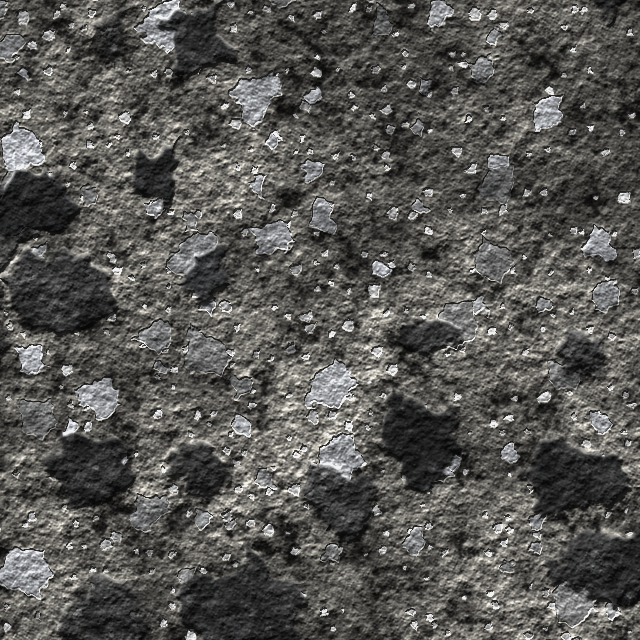
Reproduce this texture procedurally as a Shadertoy shader.

```glsl
// Rough grey breccia: dark and pale angular stones set in a gritty, side-lit matrix.

const float TAU = 6.2831853;
const vec3 WARM_TINT = vec3(1.02, 1.0, 0.95);
const vec3 COOL_TINT = vec3(0.985, 1.0, 1.03);
const vec2 LIGHT_DIR = vec2(-0.3, 0.954);

float hash(vec2 p) {
    return fract(sin(dot(p, vec2(127.1, 311.7))) * 43758.5453);
}

float noise(vec2 p) {
    vec2 cell = floor(p), f = fract(p);
    f = f * f * (3.0 - 2.0 * f);
    float low = mix(hash(cell), hash(cell + vec2(1, 0)), f.x);
    float high = mix(hash(cell + vec2(0, 1)), hash(cell + vec2(1, 1)), f.x);
    return mix(low, high, f.y);
}

float fbm(vec2 p, int octaves) {
    float sum = 0.0, total = 0.0, amp = 0.5;
    for (int i = 0; i < octaves; i++) {
        sum += amp * noise(p);
        total += amp;
        amp *= 0.6;
        p = mat2(1.6, 1.2, -1.2, 1.6) * p + 17.3;
    }
    return sum / total;
}

// Shifts p by noise so that outlines become ragged
vec2 roughen(vec2 p, float scale, float amount) {
    vec2 shift = vec2(fbm(p * scale, 3), fbm(p * scale + 41.0, 3));
    return p + amount * (shift - 0.5);
}

// Depth below one polygon's outline, positive inside
float polygonDepth(vec2 p, float radius, vec2 key) {
    float outside = -radius;
    for (int i = 0; i < 6; i++) {
        float side = float(i);
        float angle = (side + 0.8 * hash(key + side * 3.7)) * TAU / 6.0;
        float reach = radius * mix(0.6, 1.1, hash(key + side * 5.3 + 9.0));
        outside = max(outside, dot(p, vec2(cos(angle), sin(angle))) - reach);
    }
    return -outside;
}

// Scattered stones: x = depth inside the nearest one, y = its random id
vec2 stones(vec2 p, float cells, float share, vec2 radii, float seed) {
    vec2 best = vec2(-1.0, 0.0);
    for (int y = -1; y <= 1; y++)
    for (int x = -1; x <= 1; x++) {
        vec2 cell = floor(p * cells) + vec2(x, y);
        vec2 key = cell + seed;
        if (hash(key) > share) continue;
        vec2 jitter = vec2(hash(key + 11.3), hash(key + 23.9));
        vec2 offset = p - (cell + 0.1 + 0.8 * jitter) / cells;
        float size = hash(key + 37.1);
        float radius = mix(radii.x, radii.y, size * size);
        if (length(offset) > 1.8 * radius) continue;
        float depth = polygonDepth(offset, radius, key);
        if (depth > best.x) best = vec2(depth, hash(key + 53.7));
    }
    return best;
}

float cover(float depth, float softness) {
    return smoothstep(-softness, softness, depth);
}

// rgb = unlit colour, a = height
vec4 surface(vec2 p) {
    vec2 dark = stones(roughen(p, 20.0, 0.075), 5.0, 0.58, vec2(0.04, 0.1), 3.0);
    vec2 pale = stones(roughen(p, 48.0, 0.026), 11.0, 0.58, vec2(0.013, 0.043), 71.0);
    vec2 grit = stones(roughen(p, 130.0, 0.007), 32.0, 0.42, vec2(0.0035, 0.01), 137.0);

    float darkMask = cover(dark.x, 0.006) * mix(0.65, 1.0, dark.y);
    float paleMask = cover(pale.x, 0.0015) * (1.0 - darkMask) * mix(0.55, 1.0, pale.y);
    float gritMask = cover(grit.x, 0.0014) * (1.0 - darkMask) * (1.0 - paleMask);

    // Matrix: blotches, crumbs and dark pits
    float broad = fbm(p * 4.0 + 5.0, 3);
    float lumps = fbm(p * 22.0, 4);
    float grain = fbm(p * 75.0 + 7.0, 3);
    float speckle = fbm(p * 190.0 + 3.0, 2);
    float pits = smoothstep(0.27, 0.47, 0.5 * (lumps + grain));
    float matrix = 0.33 * (0.45 + 1.1 * broad) * (0.4 + 1.2 * lumps);
    matrix *= mix(0.4, 1.0, pits) * (0.5 + 0.55 * grain + 0.5 * speckle);
    vec3 color = matrix * WARM_TINT;

    // Stone colours
    float mottling = 0.5 + 0.4 * lumps + 0.3 * grain + 0.35 * speckle;
    color = mix(color, mix(0.11, 0.18, hash(vec2(dark.y, 2.0))) * mottling * COOL_TINT, darkMask);
    color = mix(color, mix(0.42, 0.68, pale.y) * mottling * COOL_TINT, paleMask);
    color = mix(color, vec3(mix(0.48, 0.82, grit.y) * mottling), gritMask);

    // Relief: lumps, crumbs and low raised stones
    float flatness = 1.0 - 0.55 * max(paleMask, gritMask);
    float height = (0.014 * lumps + 0.009 * grain) * flatness + 0.0022 * speckle;
    height += 0.006 * cover(dark.x, 0.014) + 0.012 * darkMask * lumps;
    height += (1.0 - darkMask) * 0.0035 * smoothstep(-0.007, 0.006, pale.x);
    height += (1.0 - darkMask) * 0.0014 * smoothstep(-0.003, 0.004, grit.x);
    return vec4(color, height);
}

void mainImage(out vec4 fragColor, in vec2 fragCoord) {
    vec2 p = fragCoord / iResolution.y;
    float stepSize = 0.0018;
    vec4 here = surface(p);
    vec4 lightward = surface(p + LIGHT_DIR * stepSize);

    // Slopes that face the light brighten, the others fall into shade
    float slope = (here.a - lightward.a) / stepSize;
    float lighting = clamp(1.0 + 0.85 * slope, 0.25, 2.0);
    fragColor = vec4(clamp(here.rgb * lighting, 0.03, 0.95), 1.0);
}
```
